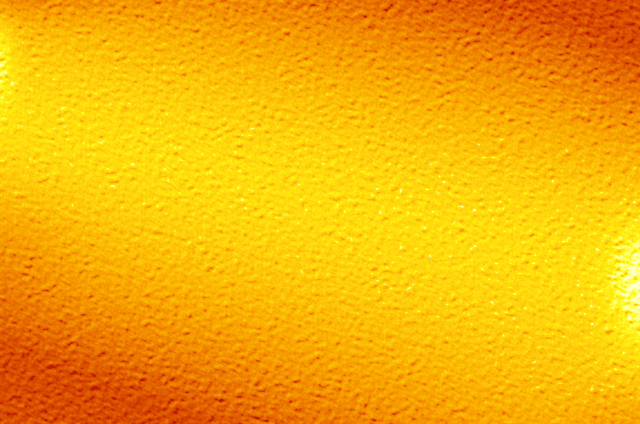
A WebGL 2 fragment shader for this texture:

```glsl
#version 300 es
precision highp float;

#define GRAIN_SCALE vec2(56.0, 74.0)
#define RELIEF 0.27
#define CREASE 0.27
#define SPARKLE 0.30
#define BAND_START 0.72
#define BAND_SLOPE 0.37
#define BAND_TONE 0.95
#define LEFT_GLOW vec2(-0.005, 0.87)
#define RIGHT_GLOW vec2(1.01, 0.33)

uniform vec2 u_resolution;
out vec4 fragColor;

float hash(vec2 cell) {
    return fract(sin(dot(cell, vec2(127.1, 311.7))) * 43758.5453);
}

// Contribution of one lattice corner with a random direction
float corner(vec2 cell, vec2 offset, vec2 f) {
    float angle = 6.2832 * hash(cell + offset);
    return dot(vec2(cos(angle), sin(angle)), f - offset);
}

// Gradient noise, about -0.7 to 0.7
float noise(vec2 p) {
    vec2 cell = floor(p);
    vec2 f = fract(p);
    vec2 s = f * f * f * (f * (f * 6.0 - 15.0) + 10.0);
    float low = mix(corner(cell, vec2(0.0), f), corner(cell, vec2(1.0, 0.0), f), s.x);
    float high = mix(corner(cell, vec2(0.0, 1.0), f), corner(cell, vec2(1.0), f), s.x);
    return mix(low, high, s.y);
}

// Height of the hammered foil: creased pebbles under finer dents
float foilHeight(vec2 p) {
    vec2 q = mat2(0.97, 0.24, -0.24, 0.97) * p * GRAIN_SCALE;
    float pebble = noise(q * 0.62 + 41.0);
    float height = 0.85 * sqrt(pebble * pebble + 0.002);
    height += 0.50 * noise(q);
    q = mat2(0.8, 0.6, -0.6, 0.8) * q * 1.8 + 19.3;
    return height + 0.30 * noise(q);
}

float glow(vec2 uv, vec2 center, vec2 size) {
    vec2 d = (uv - center) / size;
    return exp(-dot(d, d));
}

// Broad light: a falling diagonal band, edge glows and dark corners
float broadTone(vec2 uv) {
    float d = uv.y - (BAND_START - BAND_SLOPE * uv.x);
    float falloff = d < 0.0 ? mix(2.2, 1.0, uv.x) : 2.0;
    float tone = BAND_TONE - falloff * pow(abs(d), 1.75);
    tone += 0.20 * glow(uv, LEFT_GLOW, vec2(0.028, 0.12));
    tone += 0.25 * glow(uv, RIGHT_GLOW, vec2(0.055, 0.15));
    tone -= 0.22 * glow(uv, vec2(0.0, 1.02), vec2(0.18, 0.07));
    tone -= 0.10 * glow(uv, vec2(0.0, 0.42), vec2(0.12, 0.14));
    tone -= 0.08 * glow(uv, vec2(1.0, 0.86), vec2(0.10, 0.18));
    tone -= 0.14 * glow(uv, vec2(1.0, 0.0), vec2(0.10, 0.08));
    return max(tone, 0.20);
}

vec3 goldRamp(float tone) {
    float shade = max(1.0 - tone, 0.0);
    float red = 0.995 - 0.27 * shade * shade;
    float green = 0.10 + 0.78 * tone;
    float blue = 0.005 + 0.045 * smoothstep(0.75, 0.95, tone)
               + 0.80 * smoothstep(1.03, 1.33, tone);
    return clamp(vec3(red, green, blue), 0.0, 1.0);
}

void main() {
    vec2 uv = gl_FragCoord.xy / u_resolution;
    vec2 p = gl_FragCoord.xy / u_resolution.y;
    float tone = broadTone(uv);

    // Emboss the height along the light direction
    vec2 toLight = vec2(-0.0018, 0.0036);
    float slope = foilHeight(p - toLight) - foilHeight(p + toLight);
    float depth = mix(1.2, 0.68, smoothstep(0.3, 0.95, tone));
    depth += 0.4 * smoothstep(0.98, 1.15, tone);
    float crease = smoothstep(0.22, 0.75, -slope);
    tone += depth * (RELIEF * slope - CREASE * crease + 0.04);

    // Glints on facets, strongest toward the bright right side
    float facet = smoothstep(0.15, 0.45, noise(p * 120.0 + 5.0));
    float lit = smoothstep(0.1, 0.5, slope) * smoothstep(0.75, 0.95, tone);
    tone += SPARKLE * facet * lit * mix(0.5, 1.0, uv.x);

    // Fine grain
    tone += 0.10 * noise(p * 190.0);

    fragColor = vec4(goldRamp(max(tone, 0.0)), 1.0);
}
```
